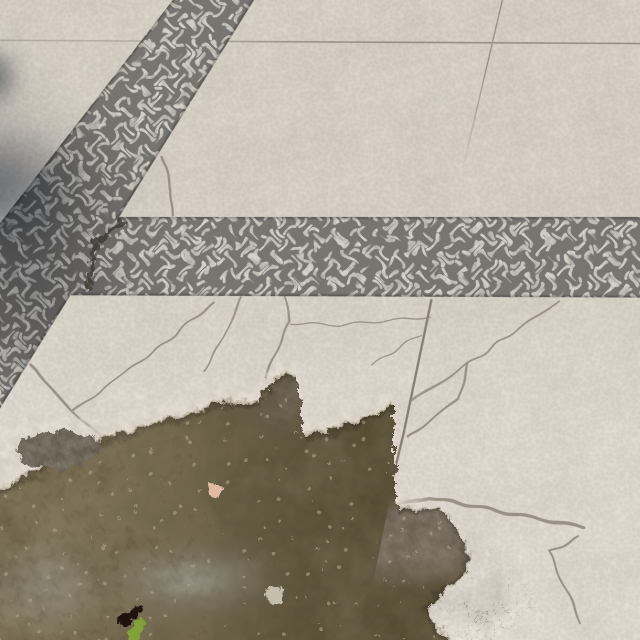
Write a WebGL 2 fragment shader that draws this texture.

```glsl
#version 300 es
precision highp float;
// Cracked pale paving with two pebbled bands and a broken, muddy pit.
uniform vec2 u_resolution;
out vec4 fragColor;

vec2 hash2(vec2 p) {
  vec3 q = fract(p.xyx * vec3(.1031, .1030, .0973));
  q += dot(q, q.yzx + 33.33);
  return fract((q.xx + q.yz) * q.zy);
}
float segment(vec2 p, vec2 a, vec2 b) {
  vec2 u = p - a, v = b - a;
  return length(u - v * clamp(dot(u, v) / dot(v, v), 0., 1.));
}
// Distance to the nearest scattered grain; reach stretches grains into rods
float grains(vec2 p, float reach) {
  float d = 1.;
  for (int k = 0; k < 9; k++) {
    vec2 id = floor(p) + vec2(k % 3 - 1, k / 3 - 1), h = hash2(id);
    float turn = 6.283 * hash2(id + 71.).x;
    vec2 rod = vec2(cos(turn), sin(turn)) * reach * (.4 + .6 * h.y);
    d = min(d, segment(p, id + h - rod, id + h + rod));
  }
  return d;
}
// Layered sines, roughly -1 to 1
float blotch(vec2 p) {
  float sum = 0., amp = .5;
  for (int i = 0; i < 5; i++) {
    p = mat2(.8, .6, -.6, .8) * p * 1.9 + 1.7;
    sum += amp * sin(p.x + 1.6 * sin(p.y));
    amp *= .62;
  }
  return sum;
}
float ramp(float a, float b, float x) { return clamp((x - a) / (b - a), 0., 1.); }
float cover(float d) { return smoothstep(-1., 1., d / max(.0012, .75 / u_resolution.y)); }
float glow(vec2 p, vec2 centre, vec2 radius) { p = (p - centre) / radius; return exp(-dot(p, p)); }
// Bent stroke through ab.xy, ab.zw and c
float crack(vec2 p, vec4 ab, vec2 c, float w) {
  return cover(w - min(segment(p, ab.xy, ab.zw), segment(p, ab.zw, c)));
}
// Positive inside the pit: stepped upper rim, ragged right side
float pitDepth(vec2 p) {
  float x = p.x, top = .235 + .075 * ramp(0., .155, x) + .062 * ramp(.155, .35, x);
  top += .04 * ramp(.404, .432, x) - .09 * ramp(.465, .475, x) + .042 * ramp(.51, .612, x);
  top -= .16 * ramp(.612, .622, x) + .065 * ramp(.69, .735, x);
  float side = .697 - .032 * ramp(0., .05, p.y) + .065 * ramp(.05, .11, p.y);
  return min(top - p.y, side - x);
}

void main() {
  vec2 p = gl_FragCoord.xy / u_resolution;
  float mottle = blotch(p * 16.), fine = blotch(p * 75.);
  vec2 ragged = p + .006 * vec2(fine, blotch(p * 60. + 9.));
  vec2 wavy = p + .002 * sin(p.yx * 95. + 2. * sin(p * 41.));
  // Slabs and joints
  vec3 col = mix(vec3(.825, .795, .75), vec3(.85, .825, .79), smoothstep(.65, .3, p.y));
  col += .05 * (grains(p * 150., .2) - .3) + .012 * mottle + .01 * fine;
  float joint = cover(.0012 - abs(p.y - .937 + .005 * p.x)) * mix(.4, .8, ramp(.25, .5, p.x));
  joint = max(joint, .8 * ramp(.72, .9, p.y) * cover(.001 - segment(p, vec2(.785, 1), vec2(.724, .74))));
  joint = max(joint, crack(p, vec4(.674, .531, .63, .32), vec2(.586, .14), .0018));
  col = mix(col, vec3(.53, .49, .45), joint);
  // Cracks
  float k = crack(wavy, vec4(.254, .753, .268, .7), vec2(.268, .665), .0018);
  k = max(k, crack(wavy, vec4(.336, .529, .273, .477), vec2(.115, .359), .0014));
  k = max(k, crack(wavy, vec4(.378, .534, .35, .475), vec2(.319, .42), .0013));
  k = max(k, crack(wavy, vec4(.443, .538, .453, .499), vec2(.414, .41), .0016));
  k = max(k, crack(wavy, vec4(.456, .495, .53, .492), vec2(.67, .505), .001));
  k = max(k, crack(wavy, vec4(.658, .477, .62, .455), vec2(.583, .43), .001));
  k = max(k, crack(wavy, vec4(.872, .531, .732, .431), vec2(.641, .372), .0014));
  k = max(k, crack(wavy, vec4(.732, .431, .716, .375), vec2(.638, .316), .0018));
  k = max(k, crack(wavy, vec4(.046, .431, .111, .359), vec2(.156, .32), .002));
  k = max(k, crack(wavy, vec4(.62, .21, .67, .223), vec2(.911, .176), .0026));
  k = max(k, crack(wavy, vec4(.905, .16, .857, .138), vec2(.908, .026), .0016));
  col = mix(col, vec3(.56, .52, .47), .85 * k);
  // Pebbled bands
  float right = .397 - .622 * (1. - p.y), left = .27 - .774 * (1. - p.y);
  float level = min(min(.661 - p.y, p.y - .539 + .004 * p.x), p.x - right + .01);
  float band = max(.8 * min(p.x - left, right - p.x), level);
  float rods = grains(p * 62. + .35 * sin(p.yx * 190.), .45);
  vec3 pebble = mix(vec3(.47, .46, .44), vec3(.84, .83, .79), smoothstep(.29, .1, rods) * (.82 + .2 * fine));
  pebble *= 1. - vec3(.28, .27, .24) * glow(p, vec2(.04, .57), vec2(.13, .16));
  col = mix(col, pebble * (1. - .25 * smoothstep(.006, 0., band)), cover(band));
  float split = crack(ragged, vec4(.19, .655, .145, .615), vec2(.14, .55), .004);
  col = mix(col, vec3(.25, .24, .21), .85 * split);
  // Soft shade at the left side
  col *= 1. - vec3(.47, .44, .39) * glow(p, vec2(-.02, .71), vec2(.13, .09));
  col *= 1. - vec3(.4, .37, .32) * glow(p, vec2(-.01, .88), vec2(.035, .04));
  // Chipped rim and broken plaster
  float pit = pitDepth(ragged);
  float chip = .04 * (1. - length((ragged - vec2(.09, .297)) / vec2(.065, .031)));
  float rim = smoothstep(-.035, -.015, max(pit, chip)) * (1. - ramp(.63, .68, p.x));
  col = mix(col, vec3(.87, .84, .79) + .04 * fine, .75 * rim);
  float vein = smoothstep(.05, 0., abs(blotch(p * 22.) - .25));
  col += glow(p, vec2(.76, .05), vec2(.07)) * (.06 * mottle - .15 * vein);
  col = mix(col, vec3(.63, .57, .49), .6 * smoothstep(-.006, -.001, pit));
  // Mud and grey stone inside the pit
  float dark = .75 * ramp(.2, .42, p.x + .13 * mottle) + .3 * fine;
  vec3 mud = mix(vec3(.48, .435, .335), vec3(.34, .305, .215), clamp(dark, 0., 1.));
  float grey = glow(ragged, vec2(.3, .095), vec2(.085, .04)) + .75 * glow(ragged, vec2(.07, .085), vec2(.07, .05));
  mud = mix(mud, vec3(.55, .535, .48), .9 * min(grey, 1.));
  mud = mix(mud, vec3(.43, .39, .335), .8 * glow(p, vec2(.445, .38), vec2(.045, .05)));
  mud = mix(mud, vec3(.47, .43, .38), .9 * cover(p.x - .565 - .2 * p.y) * ramp(.08, .13, p.y) * ramp(.22, .2, p.y));
  mud += .035 * (mottle + fine);
  mud = mix(mud, vec3(.66, .62, .51), .65 * smoothstep(.13, .05, grains(p * 34., .03)) * step(.1, fine));
  mud *= 1. - .22 * smoothstep(.014, 0., pit);
  col = mix(col, mud, cover(pit));
  col = mix(col, vec3(.44, .41, .36) + .05 * fine, cover(chip));
  // Loose stones, a hole and a sprout
  col = mix(col, vec3(.88, .73, .64), cover(.012 - length(ragged - vec2(.335, .235))));
  col = mix(col, vec3(.77, .75, .67), cover(.014 - length(ragged - vec2(.43, .073))));
  col = mix(col, vec3(.12, .08, .05), cover(.007 - segment(ragged, vec2(.192, .03), vec2(.213, .045))));
  col = mix(col, vec3(.5, .64, .22), cover(.01 - segment(ragged, vec2(.208, 0), vec2(.214, .022))));
  fragColor = vec4(clamp(col, 0., 1.), 1);
}
```
